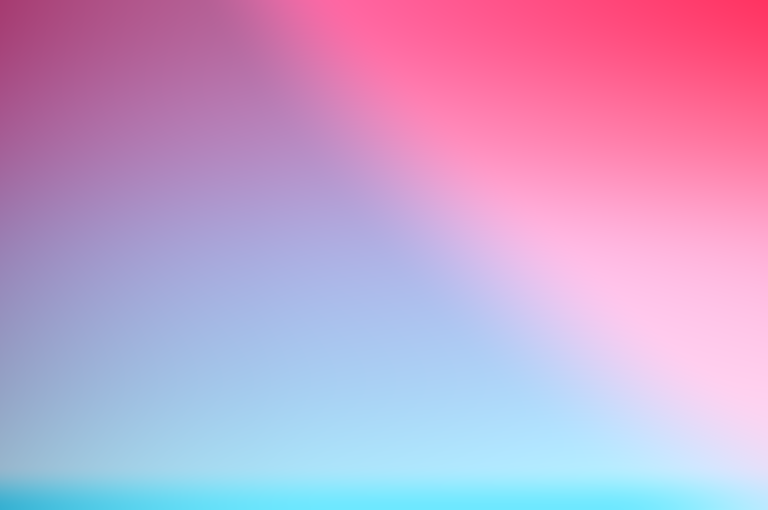
Give the GLSL for this background, as a WebGL 2 fragment shader.

```glsl
#version 300 es
precision highp float;
// Soft studio backdrop: a cool violet-to-sky ramp on the left meets a warm
// red-to-blush ramp on the right along a curved, blurred diagonal.
// The left side is shaded and a thin cyan glow lies on the lower edge.

uniform vec2 u_resolution;
out vec4 fragColor;

// Vertical colour ramps, five even stops from top to bottom
const vec3 COOL[5] = vec3[5](
    vec3(0.72, 0.40, 0.61), vec3(0.72, 0.52, 0.74), vec3(0.67, 0.68, 0.88),
    vec3(0.65, 0.80, 0.94), vec3(0.67, 0.91, 0.98));
const vec3 WARM[5] = vec3[5](
    vec3(1.00, 0.20, 0.38), vec3(1.00, 0.42, 0.58), vec3(1.00, 0.69, 0.84),
    vec3(1.00, 0.81, 0.93), vec3(0.93, 0.87, 0.97));
const vec3 CYAN = vec3(0.43, 0.91, 1.00);
const vec3 LEFT_SHADE = vec3(0.07, 0.17, 0.17);
const vec3 RIDGE_LIGHT = vec3(0.00, 0.36, 0.46);

// Catmull-Rom interpolation through the stops, without visible kinks
vec3 smoothRamp(vec3 stops[5], float t) {
    float s = clamp(t, 0.0, 1.0) * 4.0;
    int i = min(int(s), 3);
    float f = s - float(i);
    vec3 a = stops[max(i - 1, 0)];
    vec3 b = stops[i];
    vec3 c = stops[i + 1];
    vec3 d = stops[min(i + 2, 4)];
    return b + 0.5 * f * (c - a + f * (2.0 * a - 5.0 * b + 4.0 * c - d
        + f * (3.0 * (b - c) + d - a)));
}

// Quadratic falloff from the left side, zero beyond reach
float sideFalloff(float x, float reach) {
    float k = max(1.0 - x / reach, 0.0);
    return k * k;
}

// Amount of warm light right of the bowed diagonal, softer further down
float diagonalBlend(float x, float depth) {
    float centre = 0.355 + 0.45 * depth + 0.19 * depth * depth;
    float halfWidth = 0.10 + 0.08 * depth;
    return smoothstep(centre - halfWidth, centre + halfWidth, x);
}

void main() {
    vec2 uv = gl_FragCoord.xy / u_resolution;
    float depth = 1.0 - uv.y;
    float shade = sideFalloff(uv.x, 0.45);

    // Cool and warm fields
    vec3 cool = smoothRamp(COOL, depth) - LEFT_SHADE * shade;
    cool += 0.10 * max(uv.x - 0.33, 0.0);
    vec3 warm = smoothRamp(WARM, depth);
    warm += RIDGE_LIGHT * (1.0 - uv.x) * uv.y;
    vec3 color = mix(cool, warm, diagonalBlend(uv.x, depth));

    // Cyan glow along the bottom, fading into the right corner
    float glow = 1.0 - smoothstep(0.0, 0.09, uv.y);
    glow *= 1.0 - 0.75 * smoothstep(0.78, 1.02, uv.x);
    vec3 glowColor = CYAN - vec3(0.22, 0.22, 0.18) * shade;
    color = mix(color, glowColor, glow);

    fragColor = vec4(clamp(color, 0.0, 1.0), 1.0);
}
```
